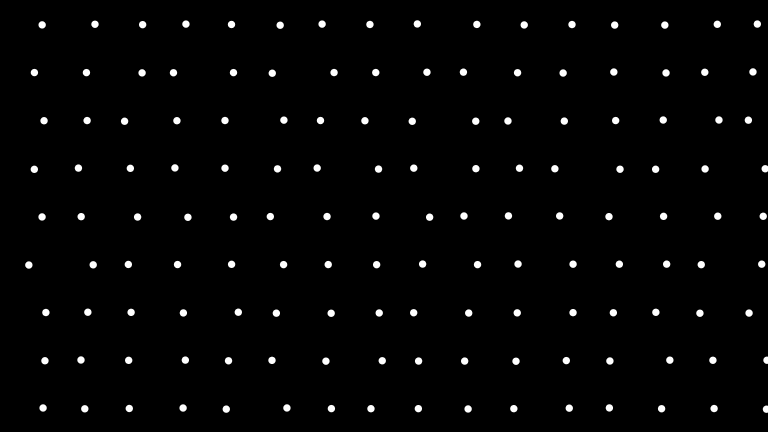
Reproduce this pattern procedurally as a Shadertoy shader.

```glsl
// Nine rows of small white dots on black, each dot shifted unevenly along its row.

const float ROWS = 9.0;
const float DOT_RADIUS = 0.076;             // in cells
const vec2 SHIFT_MIN = vec2(0.56, 0.472);   // dot centre range within a cell
const vec2 SHIFT_MAX = vec2(0.98, 0.502);
const vec3 BACKGROUND = vec3(0.0);
const vec3 DOT_COLOR = vec3(1.0);

// Two random values in 0..1 for a cell
vec2 hash22(vec2 p) {
    vec3 q = fract(vec3(p.xyx) * vec3(0.1031, 0.1030, 0.0973));
    q += dot(q, q.yzx + 33.33);
    return fract((q.xx + q.yz) * q.zy);
}

// Dot centre, leaning towards the right end of its range
vec2 dotCenter(vec2 cell) {
    vec2 r = hash22(cell + 17.0);
    return cell + mix(SHIFT_MIN, SHIFT_MAX, vec2(pow(r.x, 0.8), r.y));
}

// Antialiased disc coverage
float disc(vec2 p, float radius, float pixel) {
    return clamp(0.5 + (radius - length(p)) / pixel, 0.0, 1.0);
}

// Dots of this cell and of the left one, whose dot may cross the border
float dotRow(vec2 p, float pixel) {
    float coverage = 0.0;
    for (int i = 0; i < 2; i++) {
        vec2 cell = floor(p) - vec2(float(i), 0.0);
        float inside = step(0.0, cell.x);
        coverage = max(coverage, inside * disc(p - dotCenter(cell), DOT_RADIUS, pixel));
    }
    return coverage;
}

void mainImage(out vec4 fragColor, in vec2 fragCoord) {
    float pixel = ROWS / iResolution.y;
    float coverage = dotRow(fragCoord * pixel, pixel);
    fragColor = vec4(mix(BACKGROUND, DOT_COLOR, coverage), 1.0);
}
```
